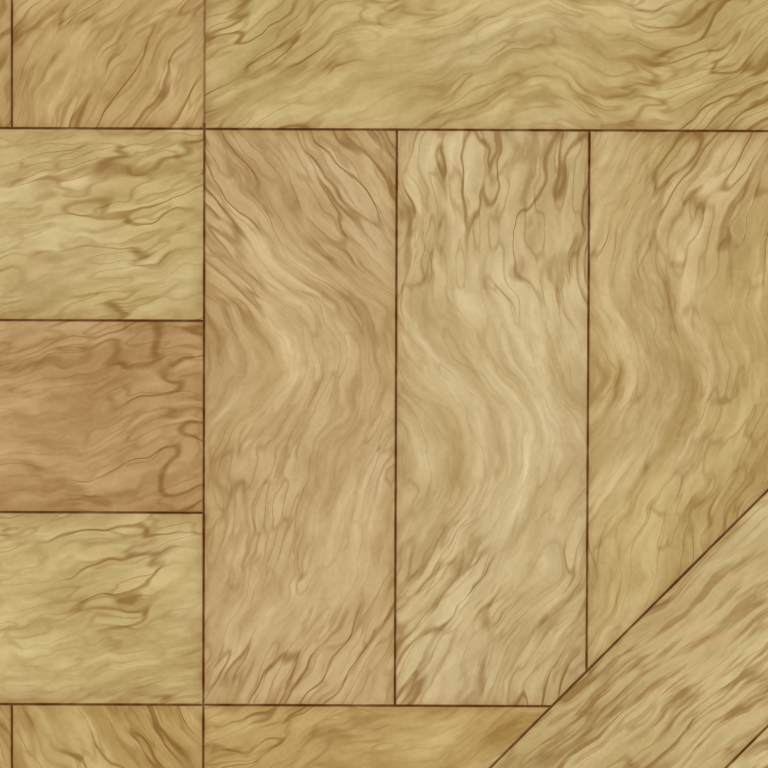
Write a three.js fragment shader that draws this texture.

```glsl
// Oak parquet in a basket weave, cut by diagonal planks at the lower right.
varying vec2 vUv;

float hash(vec2 p) {
  p = fract(p * vec2(0.1031, 0.1137));
  p += dot(p, p.yx + 33.33);
  return fract((p.x + p.y) * p.x * 7.31);
}

float noise(vec2 p) {
  vec2 i = floor(p), f = fract(p);
  f = f * f * (3.0 - 2.0 * f);
  return mix(mix(hash(i), hash(i + vec2(1.0, 0.0)), f.x),
             mix(hash(i + vec2(0.0, 1.0)), hash(i + 1.0), f.x), f.y);
}

float fbm(vec2 p) {
  float sum = 0.0, amp = 0.53;
  for (int i = 0; i < 4; i++) {
    sum += amp * noise(p);
    p = mat2(1.7, 0.9, -0.9, 1.7) * p + 17.3;
    amp *= 0.5;
  }
  return sum;
}

// Thin dark strands where a noise field crosses its middle value.
float strands(vec2 p, float width) {
  float n = noise(p) * 0.75 + noise(p * 2.1 + 9.0) * 0.25;
  return 1.0 - smoothstep(0.0, width, abs(n - 0.5));
}

void main() {
  // Blocks of three boards, alternately upright and lying, slightly out of true
  vec2 q = vUv - vec2(0.0155, 0.0825);
  q += vec2(-0.007 * vUv.x * (vUv.y - 0.46), 0.004 * (vUv.x - 0.2));
  q /= 0.25;
  vec2 block = floor(vec2(q.x - 1.0, q.y) / 3.0);
  vec2 inBlock = (q - vec2(1.0, 0.0) - 3.0 * block) * 0.25;
  bool upright = mod(block.x + block.y, 2.0) < 0.5;
  float lane = upright ? floor(q.x) : floor(q.y);
  float along = upright ? inBlock.y : inBlock.x;
  float across = 0.25 * fract(upright ? q.x : q.y);
  float edge = min(min(across, 0.25 - across), min(along, 0.75 - along));

  // Tint of each board
  vec3 wood = vec3(0.75, 0.655, 0.44);
  if (block.y < 0.0) wood = vec3(0.72, 0.60, 0.37);
  if (block.y > 0.0 && upright) wood = vec3(0.72, 0.60, 0.39);
  if (block.y == 0.0) {
    if (upright) {
      wood = lane < 1.5 ? vec3(0.765, 0.65, 0.46)
           : lane < 2.5 ? vec3(0.775, 0.68, 0.49) : vec3(0.735, 0.63, 0.42);
    } else if (lane == 1.0) {
      wood = vec3(0.705, 0.56, 0.37);
    }
  }
  vec2 seed = vec2(lane * 13.7 + block.x * 31.0, block.y * 23.0 + (upright ? 5.0 : 61.0)) + 90.0;

  // Grain kinks at mid length and fans at the ends
  bool center = upright && block.y == 0.0;
  float peak = 0.38 + 0.06 * cos(3.14159 * (lane - 1.0));
  float kink = 0.085 * exp(-pow((along - peak) / 0.12, 2.0));
  float fan = clamp(2.0 - lane, -1.0, 1.0) * 0.6 * max(along - 0.52, 0.0)
            + 0.5 * max(0.17 - along, 0.0);
  if (!upright && block.x < 0.0) {
    fan = -0.22 * along;
    kink = 0.0;
  }
  float bendAmount = 1.0, stretch = 1.0;
  float ends = 1.0 - smoothstep(0.06, 0.27, min(along, 0.75 - along));

  // Diagonal planks lie over the weave
  float slant = vUv.x - vUv.y - 0.638;
  bool diagonal = slant > 0.0;
  if (diagonal) {
    seed = vec2(40.0 + 9.0 * floor(slant / 0.307), 12.0);
    across = mod(slant, 0.307) * 0.707;
    along = (vUv.x + vUv.y) * 0.707;
    edge = min(across, 0.217 - across);
    wood = vec3(0.775, 0.685, 0.475);
    fan = -0.12 * along;
    kink = 0.0;
    bendAmount = 0.6;
    stretch = 0.55;
    ends = 0.3;
    center = false;
  }
  edge = min(edge, abs(slant) * 0.707);
  float wobble = 0.06 * (fbm(vec2(along * 9.0, across * 9.0) + seed) - 0.5);
  float flow = across + bendAmount * (fan - kink + wobble);

  // Broad bands, pale veins and fine fibres
  float band = fbm(vec2(along * 7.0 * stretch, flow * 22.0) + seed);
  float fibre = fbm(vec2(along * 24.0 * stretch, flow * 95.0) + seed * 1.7);
  float vein = smoothstep(0.52, 0.72, fbm(vec2(along * 4.0 * stretch, flow * 17.0) + seed * 2.3));
  vec3 color = wood + vec3(0.15, 0.17, 0.17) * (band - 0.48)
             + vec3(0.14, 0.15, 0.15) * (fibre - 0.48)
             + vec3(0.04, 0.05, 0.06) * vein;
  if (center) {
    float ribbon = flow - (lane > 2.5 ? 0.075 : 0.025);
    float middle = exp(-pow((along - peak) / 0.17, 2.0));
    color += middle * vec3(0.05, 0.055, 0.06) * exp(-pow(ribbon / 0.013, 2.0));
    color -= middle * vec3(0.05, 0.06, 0.07) * exp(-pow((ribbon + 0.03) / 0.014, 2.0));
  }

  // Dark strands, denser toward the ends
  float patches = smoothstep(0.38, 0.7, fbm(vec2(along * 11.0, across * 15.0) + seed * 3.1) + 0.16 * ends);
  float coarse = strands(vec2(along * 11.0 * stretch, flow * 46.0) + seed, 0.08);
  float thin = strands(vec2(along * 20.0 * stretch, flow * 85.0) + seed * 1.3, 0.12);
  float dark = coarse * patches * (0.18 + 0.28 * ends) + thin * (0.08 + 0.13 * patches);
  if (diagonal) dark += 0.4 * smoothstep(0.5, 0.75, fibre);
  color = mix(color, vec3(0.45, 0.29, 0.11), clamp(dark, 0.0, 0.55));

  // Worn board edges and uneven dark seams
  float wear = noise(vUv * 34.0) * 0.6 + noise(vUv * 95.0) * 0.4;
  color = mix(color, vec3(0.54, 0.37, 0.18), 0.6 * wear * exp(-edge / 0.008));
  float faint = vUv.y > 0.84 && vUv.x > 0.1 ? 0.45 : 1.0;
  float seam = 1.0 - smoothstep(0.0003, 0.0027, edge);
  color = mix(color, vec3(0.27, 0.15, 0.05), seam * faint * (0.5 + 0.45 * wear));

  // Fine surface speckle
  color += 0.022 * (noise(vUv * 240.0) - 0.5);
  gl_FragColor = vec4(color, 1.0);
}
```
